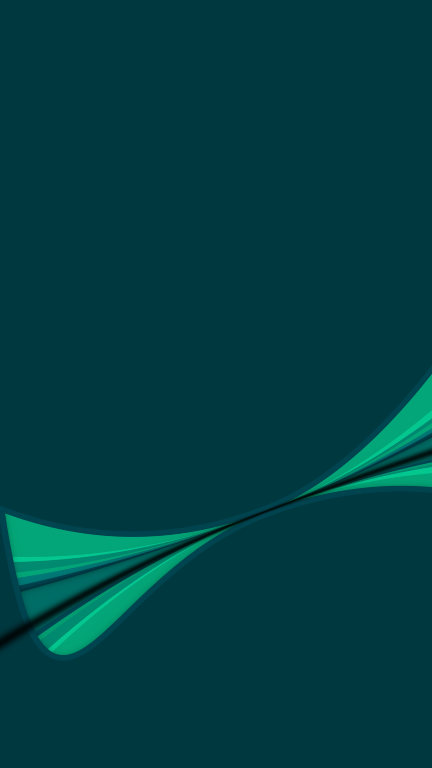
Write a WebGL 2 fragment shader that draws this background.

```glsl
#version 300 es
precision highp float;

uniform vec2 u_resolution;
out vec4 outColor;

// Signed distance above a curve through the knot; bend.x rules the left side, bend.y the right.
float aboveCurve(vec2 q, vec2 bend, float flare) {
    float k = q.x < 0.0 ? bend.x : bend.y;
    float f = q.x < 0.0 ? flare : 0.0;
    float x6 = pow(abs(q.x), 6.0);
    float height = 0.38 * q.x + (k + f * x6) * q.x * q.x;
    float slope = 0.38 + (2.0 * k + 8.0 * f * x6) * q.x;
    return (q.y - height) / sqrt(1.0 + slope * slope);
}

float cover(float d) {
    float pixel = 1.0 / u_resolution.x;
    return smoothstep(-0.6 * pixel, 0.6 * pixel, d);
}

void main() {
    // Canvas width is one unit; the fan is pinched at the knot.
    vec2 q = gl_FragCoord.xy / u_resolution.x - vec2(0.613, 0.593);

    const vec3 green = vec3(0.01, 0.65, 0.47);
    const vec3 mint = vec3(0.01, 0.78, 0.56);
    const vec3 jade = vec3(0.0, 0.54, 0.44);
    const vec3 teal = vec3(0.0, 0.43, 0.40);
    const vec3 lagoon = vec3(0.0, 0.48, 0.47);
    const vec3 navy = vec3(0.0, 0.28, 0.33);

    // Upper border of each band, ordered from top to bottom.
    vec2 bends[13] = vec2[13](
        vec2(0.622, 1.15), vec2(0.345, 0.59), vec2(0.31, 0.465), vec2(0.235, 0.39),
        vec2(0.197, 0.31), vec2(0.14, 0.24), vec2(0.092, 0.17), vec2(-0.215, -0.14),
        vec2(-0.27, -0.175), vec2(-0.32, -0.217), vec2(-0.37, -0.25),
        vec2(-0.504, -0.29), vec2(-0.566, -0.385));
    vec3 tints[13] = vec3[13](green, mint, jade, green, lagoon, navy, teal,
        lagoon * 0.8, navy, green * 0.94, jade, mint, green);

    vec3 fan = green;
    for (int i = 0; i < 13; i++) {
        fan = mix(fan, tints[i], cover(-aboveCurve(q, bends[i], 0.0)));
    }

    // Soft folds under the two dark seams.
    float seam = aboveCurve(q, vec2(0.10, 0.18), 0.0);
    fan *= 1.0 - 0.3 * exp(-abs(seam) / 0.006);

    // Fan inside its two outer borders, with an even dark rim.
    float top = aboveCurve(q, bends[0], 0.0);
    float bottom = aboveCurve(q, vec2(-1.08, -0.60), 36.0);
    float inside = min(-top, bottom);
    fan *= 1.0 - 0.15 * exp(-max(bottom, 0.0) / 0.006);
    vec3 color = mix(vec3(0.0, 0.22, 0.25), vec3(0.0, 0.265, 0.31), cover(inside + 0.013));
    color = mix(color, fan, cover(inside));

    // Central shadow: black at the knot, wider and softer far away.
    float fold = aboveCurve(q, vec2(-0.19, -0.06), 0.0);
    float width = 0.003 + 0.018 * abs(q.x);
    color *= 1.0 - 0.85 * exp(-fold * fold / (width * width));

    outColor = vec4(color, 1.0);
}
```
